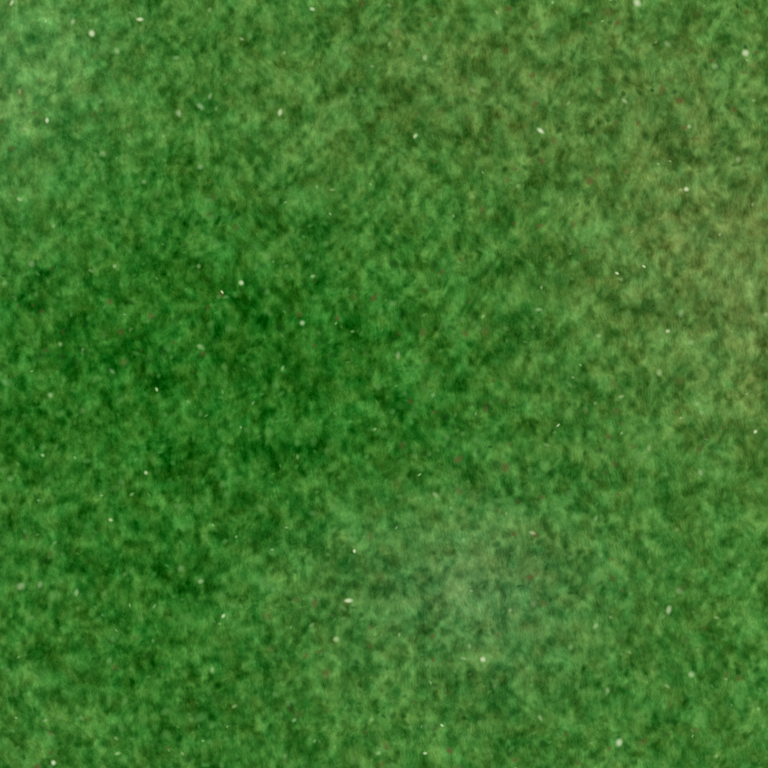
Reproduce this texture procedurally as a three.js fragment shader.

```glsl
// Mossy lawn seen from above: broad patches of deep green, olive and grey-green,
// covered by soft fine grain and short dabs of turf. Scattered pale grit, brown
// litter and dark gaps are jittered soft ellipses, one per cell of several grids.
#define DEEP_GREEN vec3(0.150, 0.405, 0.105)
#define MID_GREEN  vec3(0.245, 0.465, 0.175)
#define OLIVE      vec3(0.400, 0.500, 0.250)
#define GREY_GREEN vec3(0.345, 0.510, 0.285)
#define LIGHT_LEAF vec3(0.390, 0.590, 0.320)
#define PALE_GRIT  vec3(0.800, 0.850, 0.690)
#define LITTER     vec3(0.400, 0.310, 0.170)
#define GAP_DARK   vec3(0.070, 0.220, 0.060)
#define GRAIN      0.46
#define MOTTLE     0.55

varying vec2 vUv;

float hash(vec2 p) {
  return fract(sin(dot(p, vec2(127.1, 311.7))) * 43758.5453);
}

vec2 hash2(vec2 p) {
  return vec2(hash(p), hash(p + 57.3));
}

float noise(vec2 p) {
  vec2 i = floor(p), f = fract(p);
  f = f * f * (3.0 - 2.0 * f);
  return mix(mix(hash(i), hash(i + vec2(1.0, 0.0)), f.x),
             mix(hash(i + vec2(0.0, 1.0)), hash(i + vec2(1.0, 1.0)), f.x), f.y);
}

// Rotated octaves, centred on zero
float fbm(vec2 p) {
  float sum = 0.0, amp = 0.5;
  for (int i = 0; i < 4; i++) {
    sum += amp * (noise(p) - 0.5);
    p = mat2(1.6, 1.2, -1.2, 1.6) * p + 13.7;
    amp *= 0.55;
  }
  return sum;
}

// Soft round area of influence
float patchAt(vec2 p, vec2 centre, vec2 size) {
  vec2 d = (p - centre) / size;
  return exp(-dot(d, d));
}

// Coverage of scattered ellipses; density is the share of cells filled
float specks(vec2 p, float cells, float density, float radius, float seed) {
  vec2 q = p * cells, base = floor(q);
  float cover = 0.0;
  for (int y = -1; y <= 1; y++) {
    for (int x = -1; x <= 1; x++) {
      vec2 cell = base + vec2(float(x), float(y));
      vec2 key = cell + seed;
      vec2 d = (q - cell - hash2(key)) / cells;
      float turn = 6.2832 * hash(key + 21.9);
      d = mat2(cos(turn), sin(turn), -sin(turn), cos(turn)) * d;
      d.y *= mix(1.0, 1.9, hash(key + 8.4));
      float size = radius * mix(0.55, 1.3, pow(hash(key + 33.1), 2.0));
      float spot = 1.0 - smoothstep(0.2, 1.3, length(d) / size);
      float present = step(hash(key + 71.7), density);
      cover = max(cover, present * spot * mix(0.4, 1.0, hash(key + 4.6)));
    }
  }
  return cover;
}

// Broad shifts of hue across the lawn
vec3 lawnColour(vec2 p) {
  vec2 w = p + 0.10 * vec2(fbm(p * 5.0), fbm(p * 5.0 + 41.0));
  float deep = patchAt(w, vec2(0.10, 0.52), vec2(0.30, 0.26))
             + 0.75 * patchAt(w, vec2(0.48, 0.52), vec2(0.26, 0.20))
             + 0.55 * patchAt(w, vec2(0.20, 0.14), vec2(0.24, 0.18));
  float olive = patchAt(w, vec2(0.98, 0.68), vec2(0.26, 0.25))
              + 0.55 * patchAt(w, vec2(0.62, 0.90), vec2(0.30, 0.16));
  float grey = patchAt(w, vec2(0.61, 0.22), vec2(0.19, 0.12));
  float light = patchAt(w, vec2(0.0, 0.92), vec2(0.16, 0.18));
  float mottle = MOTTLE * fbm(p * 9.0 + 3.0);
  vec3 c = mix(MID_GREEN, DEEP_GREEN, clamp(deep + mottle, 0.0, 1.0));
  c = mix(c, OLIVE, clamp(olive * (0.85 + mottle), 0.0, 1.0));
  c = mix(c, GREY_GREEN, clamp(grey * (0.75 + mottle), 0.0, 1.0));
  return mix(c, LIGHT_LEAF, 0.6 * light);
}

void main() {
  vec2 p = vUv;
  vec3 colour = lawnColour(p);

  // Turf grain: soft clumps, then fine dabs bent by a coarse warp
  vec2 bend = 0.008 * vec2(noise(p * 30.0), noise(p * 30.0 + 19.0));
  float clumps = fbm(p * 34.0);
  float dabs = fbm((p + bend) * vec2(115.0, 88.0) + 5.0);
  float grain = GRAIN * (0.50 * clumps + 0.85 * dabs);
  colour += grain * vec3(0.90, 1.0, 0.72);
  colour.r += 0.11 * fbm(p * 60.0 + 80.0);

  // Scattered gaps, litter, leaf tips and grit, gathered by a slow noise
  float gather = smoothstep(0.25, 0.75, noise(p * 7.0 + 11.0));
  colour = mix(colour, GAP_DARK, 0.50 * specks(p, 48.0, 0.30, 0.0070, 3.0) * gather);
  colour = mix(colour, LITTER, 0.60 * specks(p, 40.0, 0.22, 0.0065, 17.0) * gather);
  colour = mix(colour, LIGHT_LEAF, 0.55 * specks(p, 55.0, 0.32, 0.0065, 29.0));
  colour = mix(colour, PALE_GRIT, 0.45 * specks(p, 36.0, 0.16, 0.0050, 43.0));
  colour = mix(colour, PALE_GRIT, 0.95 * specks(p, 16.0, 0.20, 0.0060, 61.0));

  gl_FragColor = vec4(clamp(colour, 0.0, 1.0), 1.0);
}
```
